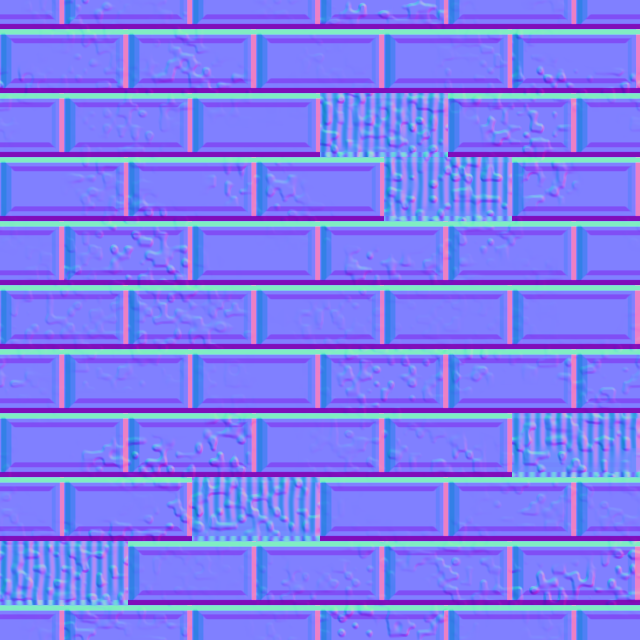
This texture map is drawn by a WebGL 1 fragment shader. Its source:

```glsl
precision highp float;

uniform vec2 u_resolution;

// Layout, in canvas units
const vec2 BRICKS = vec2(5.0, 10.0);
const float ROW_SHIFT = 0.55;
const float SOFTNESS = 0.0026;

// Bevel bands: distance from the brick edge
const float JOINT_WIDTH = 0.0074;
const float TOP_WIDTH = 0.0088;
const float LEFT_STEP = 0.0100;
const float LEFT_WIDTH = 0.0178;
const float INNER_START = 0.0150;
const float INNER_END = 0.0225;

// Slopes of the bands
const float JOINT_SLOPE = 1.60;
const float TOP_SLOPE = 1.65;
const float BOTTOM_SLOPE = 1.95;
const float LEFT_SLOPE = 0.75;
const float INNER_SLOPE = 0.42;

// Wear
const float CHIP_CELLS = 90.0;
const float PATCH_CELLS = 14.0;
const float CHIP_HEIGHT = 0.0032;
const float STREAKS_PER_BRICK = 12.0;
const float STREAK_SLOPE = 0.55;
const float TAU = 6.2831853;

float hash(vec2 p) {
  vec3 q = fract(vec3(p.xyx) * 0.1031);
  q += dot(q, q.yzx + 33.33);
  return fract((q.x + q.y) * q.z);
}

// Value noise that tiles over the given number of cells
float noise(vec2 p, float cells) {
  vec2 i = floor(p);
  vec2 f = fract(p);
  f = f * f * (3.0 - 2.0 * f);
  vec2 a = mod(i, cells);
  vec2 b = mod(i + 1.0, cells);
  return mix(mix(hash(a), hash(vec2(b.x, a.y)), f.x),
             mix(hash(vec2(a.x, b.y)), hash(b), f.x), f.y);
}

float band(float d, float start, float end) {
  float h = 0.5 * SOFTNESS;
  return smoothstep(start - h, start + h, d) * (1.0 - smoothstep(end - h, end + h, d));
}

float inside(float d) {
  return smoothstep(-SOFTNESS, SOFTNESS, d);
}

float chipHeight(vec2 p) {
  return smoothstep(0.48, 0.85, noise(p * CHIP_CELLS, CHIP_CELLS));
}

vec2 chipSlope(vec2 p) {
  vec2 e = vec2(0.002, 0.0);
  vec2 d = vec2(chipHeight(p + e.xy) - chipHeight(p - e.xy),
                chipHeight(p + e.yx) - chipHeight(p - e.yx));
  return -d / (2.0 * e.x) * CHIP_HEIGHT;
}

// One eroded brick in each of a few rows, spread by squares modulo the columns
float erodedBrick(vec2 id) {
  float square = id.y * id.y * (1.0 + 2.0 * floor(id.y / 5.0));
  float column = floor(mod(square + 0.5, BRICKS.x));
  float rowUsed = step(1.5, abs(id.y - 4.0)) * step(id.y, 7.5);
  return rowUsed * (1.0 - step(0.5, abs(id.x - column)));
}

vec2 bevelSlope(vec2 low, vec2 high, float variation) {
  float top = band(high.y, 0.001, TOP_WIDTH);
  float bottom = band(low.y, -1.0, JOINT_WIDTH);
  float joint = band(high.x, -1.0, JOINT_WIDTH * mix(0.8, 1.05, variation));
  joint *= (1.0 - top) * (1.0 - bottom);

  // Mitred inner frame
  float sideRoom = min(low.x, high.x);
  float endRoom = min(low.y, high.y);
  float left = band(low.x, 0.002, LEFT_STEP) + 0.55 * band(low.x, LEFT_STEP, LEFT_WIDTH);
  left *= inside(endRoom - max(low.x, JOINT_WIDTH));
  float right = band(high.x, 0.013, 0.019) * inside(endRoom - high.x);
  float inner = band(high.y, INNER_START, INNER_END) * inside(sideRoom - high.y)
              + band(low.y, INNER_START, INNER_END) * inside(sideRoom - low.y);

  return vec2(JOINT_SLOPE * joint - LEFT_SLOPE * left - 0.2 * right,
              TOP_SLOPE * top - BOTTOM_SLOPE * bottom - INNER_SLOPE * inner);
}

vec2 erodedSlope(vec2 uv, vec2 cell, vec2 low) {
  float reach = noise(vec2(cell.x * 4.0, 0.0) + floor(uv.y * 10.0), 64.0);
  float ragged = noise(uv * 28.0, 28.0);
  float streak = smoothstep(0.3, 0.6, cell.y * 0.7 + 0.5 * ragged + 0.2 * reach - 0.1);
  float wave = cos(TAU * STREAKS_PER_BRICK * cell.x + 1.5 * ragged);
  float foot = band(low.y, -1.0, JOINT_WIDTH) * (0.5 + 0.5 * wave);
  return vec2(STREAK_SLOPE * wave * streak - 0.1, 0.1 + 0.9 * foot);
}

void main() {
  vec2 uv = gl_FragCoord.xy / u_resolution;

  // Running bond
  vec2 grid = uv * BRICKS - vec2(0.0, ROW_SHIFT);
  float row = mod(floor(grid.y), BRICKS.y);
  grid.x -= 0.5 * mod(row, 2.0);
  vec2 id = vec2(mod(floor(grid.x), BRICKS.x), row);
  vec2 cell = fract(grid);
  vec2 low = cell / BRICKS;
  vec2 high = (1.0 - cell) / BRICKS;

  // Chipping differs from brick to brick and gathers in patches
  float eroded = erodedBrick(id);
  float age = hash(id + 17.0);
  float patches = smoothstep(0.38, 0.75, noise(uv * PATCH_CELLS, PATCH_CELLS));
  float chips = mix(patches * mix(0.08, 0.9, age * age), 0.75, eroded);

  vec2 slope = bevelSlope(low, high, hash(id + 41.0));
  slope = mix(slope, slope * vec2(0.3, 0.12) + erodedSlope(uv, cell, low), eroded);
  slope += chips * chipSlope(uv);

  vec3 normal = normalize(vec3(slope, 1.0));
  gl_FragColor = vec4(0.5 + 0.5 * normal, 1.0);
}
```
